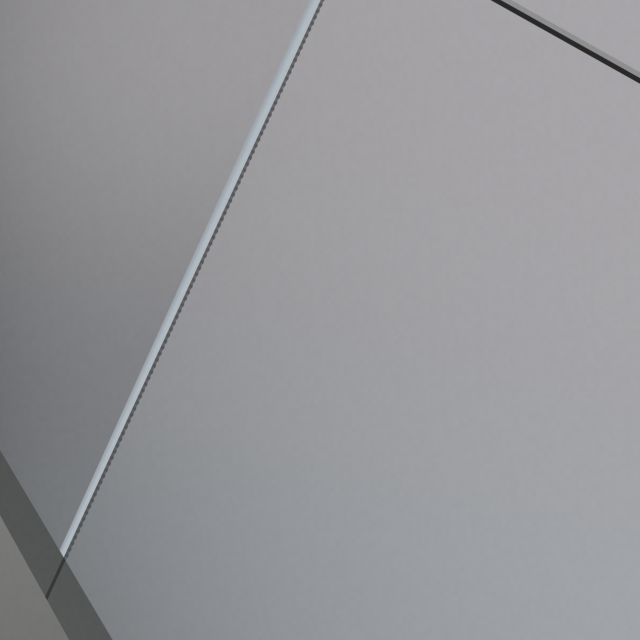
Give the GLSL for this texture, as a Shadertoy shader.

```glsl
// Brushed grey metal panels with a bright bevelled seam, a dark groove and a shadowed corner strip.
#define SEAM_LOW vec2(0.1016, 0.1302)
#define SEAM_HIGH vec2(0.5026, 1.0)
#define GROOVE_START vec2(0.768, 1.004)
#define GROOVE_END vec2(1.0, 0.874)
#define BEVEL_COLOR vec3(0.665, 0.695, 0.725)
#define LINE_COLOR vec3(0.27, 0.28, 0.29)
#define STRIP_COLOR vec3(0.325, 0.33, 0.33)
#define CORNER_COLOR vec3(0.46, 0.46, 0.455)
#define GRAIN_AMOUNT 0.014
#define STITCH_COUNT 95.0

float hash(vec2 p) {
    return fract(sin(dot(p, vec2(127.1, 311.7))) * 43758.5453);
}

float noise(vec2 p) {
    vec2 i = floor(p), f = fract(p);
    f = f * f * (3.0 - 2.0 * f);
    return mix(mix(hash(i), hash(i + vec2(1, 0)), f.x),
               mix(hash(i + vec2(0, 1)), hash(i + vec2(1, 1)), f.x), f.y);
}

// Signed distance to a line, positive on the left of a -> b.
float lineSide(vec2 p, vec2 a, vec2 b) {
    vec2 dir = normalize(b - a);
    return dot(p - a, vec2(-dir.y, dir.x));
}

// Soft coverage of the interval lo..hi.
float band(float d, float lo, float hi, float soft) {
    return smoothstep(lo - soft, lo + soft, d) * (1.0 - smoothstep(hi - soft, hi + soft, d));
}

vec3 panelColor(vec2 p, float leftSide) {
    float rightShade = 0.664 - 0.25 * exp(-2.4 * (p.x + 0.35 * p.y));
    float leftShade = 0.62 - 0.09 * exp(-6.0 * p.x) - 0.10 * (1.0 - smoothstep(0.3, 0.95, p.y));
    vec3 cool = vec3(0.975, 1.0, 1.025);
    vec3 warm = vec3(1.0, 0.99, 1.01);
    vec3 tint = mix(cool, warm, smoothstep(0.1, 0.95, p.y + 0.25 * p.x));
    return mix(rightShade, leftShade, leftSide) * tint;
}

void mainImage(out vec4 fragColor, in vec2 fragCoord) {
    vec2 p = fragCoord / iResolution.xy;
    float soft = max(0.0012, 0.8 / iResolution.y);

    float seam = lineSide(p, SEAM_LOW, SEAM_HIGH);
    float groove = lineSide(p, GROOVE_START, GROOVE_END);
    float stripTop = lineSide(p, vec2(0.0, 0.297), vec2(0.176, 0.0));
    float stripBottom = lineSide(p, vec2(0.0, 0.195), vec2(0.108, 0.0));

    // Panels
    vec3 color = panelColor(p, smoothstep(-soft, soft, seam));

    // Bevel, narrowing toward its lower end
    float bevelWidth = mix(0.011, 0.0175, p.y);
    float bevel = band(seam, 0.001, bevelWidth, soft);
    vec3 bevelShade = BEVEL_COLOR * mix(1.04, 0.92, smoothstep(0.4, 1.0, seam / bevelWidth));
    color = mix(color, bevelShade, bevel);

    // Stitched dark edge beside the bevel
    float along = dot(p - SEAM_LOW, normalize(SEAM_HIGH - SEAM_LOW));
    float stitch = 0.5 + 0.5 * sin(6.28318 * STITCH_COUNT * along);
    float edge = band(seam, -0.0032 - 0.0012 * stitch, 0.0012, soft);
    color = mix(color, LINE_COLOR, edge * (0.62 + 0.2 * stitch));

    // Groove with a lit lip above it
    color = mix(color, vec3(0.56, 0.56, 0.565), band(groove, 0.003, 0.0115, soft));
    color = mix(color, vec3(0.16), band(groove, -0.0042, 0.0035, soft));

    // Shadow strip crossed by the seam, then the lower corner
    vec3 strip = STRIP_COLOR + 0.05 * (0.15 - p.y);
    strip *= 1.0 - 0.35 * band(seam, -0.003, 0.002, soft);
    color = mix(color, strip, 1.0 - smoothstep(-soft, soft, stripTop));
    vec3 corner = CORNER_COLOR + 0.12 * (p.y - 0.1);
    color = mix(color, corner, 1.0 - smoothstep(-soft, soft, stripBottom));

    // Fine mottled grain
    float grain = 0.6 * noise(p * vec2(150.0, 110.0)) + 0.4 * noise(p * 260.0) - 0.5;
    color += GRAIN_AMOUNT * grain;

    fragColor = vec4(clamp(color, 0.0, 1.0), 1.0);
}
```
